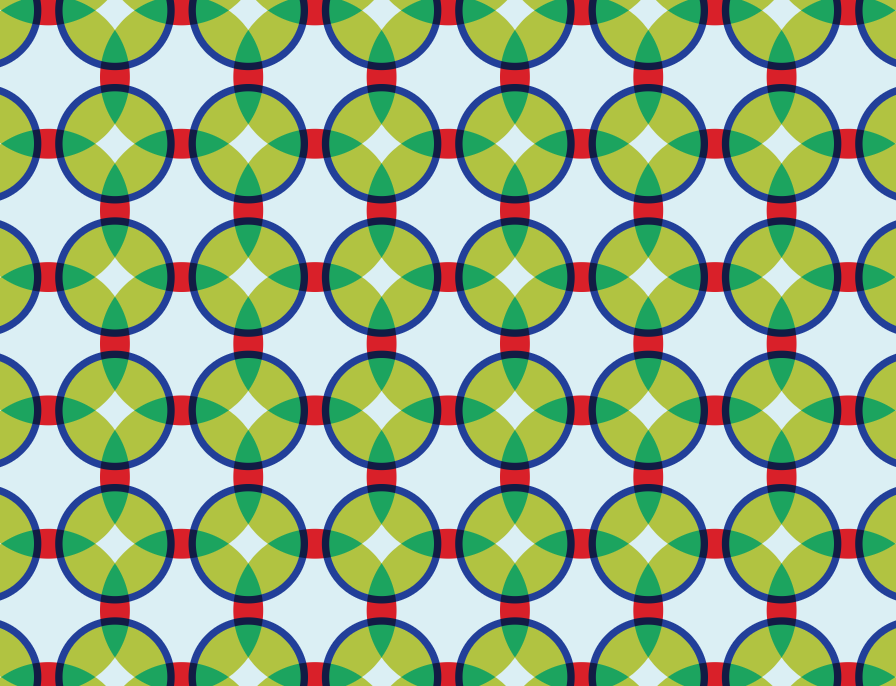
Reproduce this pattern procedurally as a WebGL 1 fragment shader.

```glsl
precision highp float;
// Square grid of ringed discs over large overlapping circles that form petals and red links.

uniform vec2 u_resolution;

// Layout: repeats per canvas height, and the first disc centre in cells
const float REPEATS_DOWN = 5.145;
const vec2 FIRST_CENTRE = vec2(0.862, 0.067);

// Radii in cells
const float CIRCLE_RADIUS = 0.612;
const float RING_OUTER = 0.448;
const float RING_INNER = 0.393;

const vec3 PALE = vec3(0.859, 0.937, 0.957);
const vec3 LIME = vec3(0.694, 0.765, 0.255);
const vec3 GREEN = vec3(0.110, 0.643, 0.373);
const vec3 BLUE = vec3(0.133, 0.247, 0.600);
const vec3 NAVY = vec3(0.070, 0.110, 0.270);
const vec3 RED = vec3(0.850, 0.125, 0.160);

// Antialiased coverage of a disc, given the distance from its centre
float discCoverage(float dist, float radius, float pixel) {
  return clamp(0.5 + (radius - dist) / pixel, 0.0, 1.0);
}

void main() {
  float pixel = REPEATS_DOWN / u_resolution.y;
  vec2 grid = gl_FragCoord.xy * pixel - FIRST_CENTRE;
  vec2 cell = fract(grid + 0.5) - 0.5;

  // Large circles sit on the cell corners; fold to one quadrant
  vec2 folded = abs(cell);
  float nearest = length(folded - 0.5);
  float second = min(length(folded - vec2(0.5, -0.5)),
                     length(folded - vec2(-0.5, 0.5)));
  float single = discCoverage(nearest, CIRCLE_RADIUS, pixel);
  float overlap = discCoverage(second, CIRCLE_RADIUS, pixel);

  // Colours outside the ring, on it and inside it
  vec3 ground = mix(PALE, RED, overlap);
  vec3 ring = mix(BLUE, NAVY, overlap);
  vec3 petals = mix(mix(PALE, LIME, single), GREEN, overlap);

  float centreDist = length(cell);
  vec3 color = mix(ground, ring, discCoverage(centreDist, RING_OUTER, pixel));
  color = mix(color, petals, discCoverage(centreDist, RING_INNER, pixel));
  gl_FragColor = vec4(color, 1.0);
}
```
